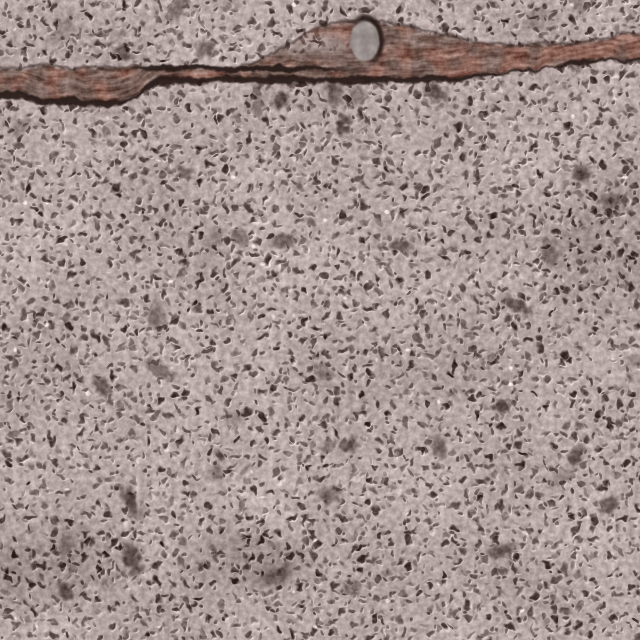
A WebGL 2 fragment shader for this texture:

```glsl
#version 300 es
precision highp float;

uniform vec2 u_resolution;
out vec4 fragColor;

// Stone tones
const float STONE_LEVEL = 0.715;
const vec3 STONE_TINT = vec3(0.0, -0.06, -0.07);
const float GRAIN_CONTRAST = 0.15;
const float CLOUD_CONTRAST = 0.07;
const float STAIN_DEPTH = 0.13;
// Pits: cells across the canvas, share of filled cells
const float PIT_CELLS = 50.0;
const float PIT_DENSITY = 0.74;
const float SPECK_CELLS = 79.0;
const float SPECK_DENSITY = 0.5;
const float HOLE_CELLS = 17.0;
const float HOLE_DENSITY = 0.14;
const float RIM_LIGHT = 0.13;
// Fissure
const vec3 SOIL = vec3(0.46, 0.37, 0.34);
const vec3 RUST = vec3(0.58, 0.40, 0.35);
const vec3 SHADOW = vec3(0.15, 0.10, 0.09);
const vec3 PEBBLE = vec3(0.59, 0.55, 0.54);
const vec2 PEBBLE_CENTRE = vec2(0.57, 0.936);
const vec2 PEBBLE_RADII = vec2(0.024, 0.033);

vec3 hash3(vec2 p) {
    vec3 q = fract(p.xyx * vec3(0.1031, 0.1030, 0.0973));
    q += dot(q, q.yxz + 33.33);
    return fract((q.xxy + q.yzz) * q.zyx);
}

float cornerSlope(vec2 cell, vec2 offset) {
    float a = 6.2832 * hash3(cell).x;
    return dot(vec2(cos(a), sin(a)), offset);
}

float gradientNoise(vec2 p) {
    vec2 i = floor(p), f = p - i;
    vec2 u = f * f * f * (f * (f * 6.0 - 15.0) + 10.0);
    vec2 e = vec2(1.0, 0.0);
    float low = mix(cornerSlope(i, f), cornerSlope(i + e.xy, f - e.xy), u.x);
    float high = mix(cornerSlope(i + e.yx, f - e.yx), cornerSlope(i + e.xx, f - e.xx), u.x);
    return mix(low, high, u.y);
}

float layeredNoise(vec2 p) {
    return gradientNoise(p) + 0.5 * gradientNoise(p * 2.1 + 17.3);
}

// Scattered oval pits: x is the depth, y the light caught on the rim
vec2 pits(vec2 p, float density, float seed) {
    vec2 cell = floor(p), result = vec2(0.0);
    for (int j = -1; j <= 1; j++) {
        for (int i = -1; i <= 1; i++) {
            vec2 id = cell + vec2(i, j);
            vec3 place = hash3(id + seed);
            vec3 form = hash3(id + seed + 71.7);
            if (place.z > density) continue;
            float a = 3.1416 * form.x;
            mat2 turn = mat2(cos(a), -sin(a), sin(a), cos(a));
            vec2 radii = vec2(mix(0.24, 0.50, form.y * form.y), mix(0.16, 0.25, form.z));
            vec2 q = p - id - 0.1 - 0.8 * place.xy;
            float inside = length(turn * q / radii);
            float rim = length(turn * (q + vec2(-0.13, 0.17)) / radii);
            float depth = mix(0.16, 0.48, fract(form.z * 7.3 + form.x));
            result.x = max(result.x, depth * smoothstep(1.4, 0.45, inside));
            result.y = max(result.y, place.x * smoothstep(1.35, 0.7, rim));
        }
    }
    return result;
}

float spot(vec2 p, vec2 centre, vec2 radii) {
    return smoothstep(1.3, 0.3, length((p - centre) / radii));
}

vec3 stone(vec2 p) {
    vec2 warp = vec2(gradientNoise(p * 95.0), gradientNoise(p * 95.0 + 40.0));
    vec2 pit = pits(p * PIT_CELLS + warp * 0.35, PIT_DENSITY, 3.0);
    vec2 speck = pits(p * SPECK_CELLS + warp * 0.3, SPECK_DENSITY, 113.0);
    vec2 hole = pits(p * HOLE_CELLS + warp * 0.15, HOLE_DENSITY, 217.0);
    float depth = max(max(pit.x, speck.x * 0.75), hole.x * 0.75);
    float light = max(pit.y, speck.y) * (1.0 - smoothstep(0.0, 0.2, depth));

    // Broad clouds, damp stains and fine grain
    float ragged = 0.75 + 0.7 * layeredNoise(p * 14.0);
    float stain = max(spot(p, vec2(0.07, 0.11), vec2(0.15, 0.08)),
                      max(spot(p, vec2(0.40, 0.13), vec2(0.10, 0.05)),
                          0.8 * spot(p, vec2(0.97, 0.61), vec2(0.15, 0.13))));
    float level = STONE_LEVEL + CLOUD_CONTRAST * layeredNoise(p * 6.0);
    level += GRAIN_CONTRAST * layeredNoise(p * 105.0);
    level += RIM_LIGHT * light - depth - STAIN_DEPTH * stain * ragged;
    float fleck = smoothstep(0.46, 0.62, gradientNoise(p * vec2(62.0, 74.0) + 9.0));
    level += 0.22 * fleck;
    return max(vec3(level) + STONE_TINT, SHADOW);
}

vec3 addFissure(vec3 color, vec2 p) {
    float x = p.x, wobble = 0.008 * layeredNoise(vec2(x * 22.0, 4.0));
    float lower = 0.85 - 0.012 * smoothstep(0.0, 0.15, x) + 0.037 * smoothstep(0.18, 0.26, x)
                + 0.033 * smoothstep(0.66, 1.0, x) + wobble;
    float upper = 0.895 + 0.072 * smoothstep(0.36, 0.54, x) - 0.037 * smoothstep(0.57, 0.8, x)
                + 0.015 * smoothstep(0.85, 1.0, x) - wobble;
    float edge = 0.004 * layeredNoise(p * 70.0);

    // Soil fill with streaks along the gap
    float fill = smoothstep(-0.003, 0.004, p.y - lower + edge)
               * smoothstep(-0.003, 0.005, upper - p.y + edge);
    float streak = layeredNoise(vec2(x * 24.0, (p.y - lower) * 120.0));
    float rusty = smoothstep(-0.1, 0.4, gradientNoise(p * 28.0) + 0.25 * smoothstep(0.6, 0.8, x));
    vec3 soil = mix(SOIL, RUST, 0.75 * rusty) + 0.24 * streak + 0.12 * layeredNoise(p * 120.0);
    float ledge = spot(p, vec2(0.48, 0.933), vec2(0.075, 0.022));
    color = mix(color, mix(soil, color, 0.75 * ledge), fill);

    // Shadow lines of uneven width
    float width = 0.0045 + 0.006 * gradientNoise(vec2(x * 17.0, 8.0)) - 0.003 * smoothstep(0.6, 0.8, x);
    float under = smoothstep(0.004, -0.002, abs(p.y - lower + edge) - width);
    float middle = smoothstep(0.004, -0.001, abs(p.y - 0.893 + edge + wobble) - 0.6 * width)
                 * smoothstep(0.16, 0.24, x) * smoothstep(0.58, 0.5, x);
    float over = 0.5 * smoothstep(0.005, 0.0, abs(p.y - upper + edge));
    color = mix(color, SHADOW, 0.92 * max(under, max(middle, over)));

    // Lodged pebble with a dark socket
    float r = length((p - PEBBLE_CENTRE) / PEBBLE_RADII) + 8.0 * edge;
    float socket = smoothstep(1.4, 1.1, r) * smoothstep(-0.02, 0.018, x - PEBBLE_CENTRE.x + 0.5 * (p.y - PEBBLE_CENTRE.y));
    color = mix(color, SHADOW, 0.9 * socket);
    return mix(color, PEBBLE + 0.12 * layeredNoise(p * 60.0), smoothstep(1.05, 0.85, r));
}

void main() {
    vec2 p = gl_FragCoord.xy / u_resolution;
    fragColor = vec4(clamp(addFissure(stone(p), p), 0.0, 1.0), 1.0);
}
```
